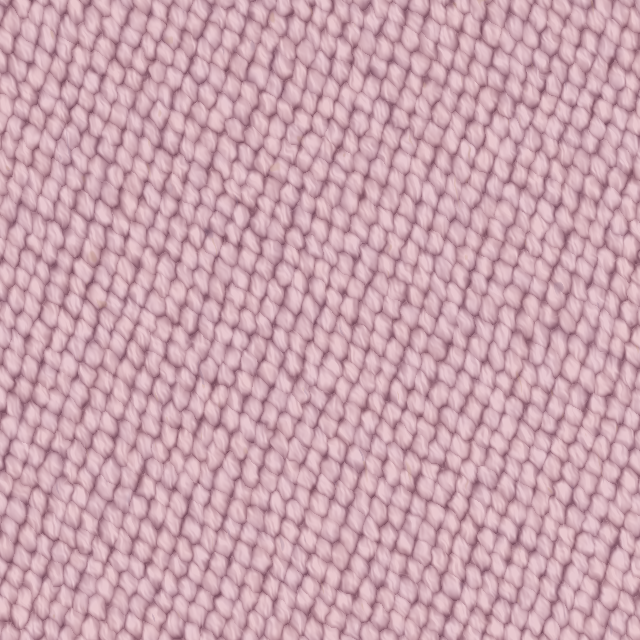
Write a WebGL 1 fragment shader that draws this texture.

```glsl
precision highp float;
uniform vec2 u_resolution;

float hash(vec2 p) {
  vec3 q = fract(vec3(p.xyx) * 0.1031);
  q += dot(q, q.yzx + 33.33);
  return fract((q.x + q.y) * q.z);
}

float noise(vec2 p) {
  vec2 i = floor(p);
  vec2 f = fract(p);
  f = f * f * (3.0 - 2.0 * f);
  return mix(mix(hash(i), hash(i + vec2(1.0, 0.0)), f.x),
             mix(hash(i + vec2(0.0, 1.0)), hash(i + 1.0), f.x), f.y);
}

mat2 turn(float a) {
  return mat2(cos(a), -sin(a), sin(a), cos(a));
}

// Nearest raised loop: x = squared distance, yz = position in loop, w = seed
vec4 nearestLoop(vec2 cloth) {
  vec2 base = floor(cloth);
  vec4 nearest = vec4(9.0, 0.0, 0.0, 0.0);
  for (int y = -1; y <= 1; y++) {
    for (int x = -1; x <= 1; x++) {
      vec2 cell = base + vec2(float(x), float(y));
      float seed = hash(cell + 71.0);
      vec2 jitter = vec2(hash(cell + 13.0), hash(cell + 37.0)) - 0.5;
      float over = mod(cell.x + cell.y, 2.0);
      float lean = mix(0.52, 0.72, over) + 0.35 * (seed - 0.5);
      vec2 d = turn(lean) * (cloth - cell - 0.5 - 0.22 * jitter);
      vec2 stretch = mix(vec2(1.15, 0.75), vec2(1.45, 0.7), over);
      float dist = 3.14 * (dot(d * d, stretch) + 0.2 * abs(d.x * d.y));
      dist += 0.14 * (seed - 0.5);
      if (dist < nearest.x) nearest = vec4(dist, d, seed);
    }
  }
  return nearest;
}

void main() {
  vec2 uv = gl_FragCoord.xy / min(u_resolution.x, u_resolution.y);

  // Tilted, slightly skewed weave with wandering threads
  vec2 cloth = vec2(34.0 * dot(uv, vec2(0.94, -0.342)), 33.5 * dot(uv, vec2(0.423, 0.906))) + 60.0;
  cloth += 0.3 * (vec2(noise(cloth * 0.25), noise(cloth * 0.25 + 50.0)) - 0.5);
  cloth += 0.2 * (vec2(noise(cloth * 2.4 + 9.0), noise(cloth * 2.4 + 80.0)) - 0.5);

  // Rounded loops falling into shadow
  vec4 loop = nearestLoop(cloth);
  float q = clamp(loop.x, 0.0, 1.25);
  float tone = 1.02 - 0.24 * q - 0.25 * q * q;
  tone += 0.05 * (loop.w - 0.5) + 0.12 * loop.z;

  // Uneven grooves between the columns
  float edge = abs(fract(cloth.x + 0.5) - 0.5);
  float groove = 1.0 - smoothstep(0.02, 0.2, edge);
  tone -= 0.22 * groove * noise(cloth * vec2(1.3, 2.0) + 31.0) * smoothstep(0.4, 0.9, q);

  // Fine fibres along the loops and fuzz over them
  vec2 fibre = turn(0.6) * cloth;
  float strand = noise(fibre * vec2(8.0, 1.5) + loop.w * 40.0) - 0.5;
  float fuzz = noise(turn(0.5) * fibre * vec2(8.0, 2.5) + 17.0) - 0.5;
  tone += 0.25 * strand + 0.18 * fuzz;
  float hair = abs(noise(fibre * vec2(2.1, 0.9) + 90.0) - 0.5);
  tone += 0.12 * (1.0 - smoothstep(0.0, 0.05, hair)) * smoothstep(0.5, 1.0, q);

  // Soft unevenness of light
  tone += 0.03 * (noise(uv * 5.0 + 4.0) - 0.5) + 0.02 * (uv.x - uv.y);
  tone = clamp(tone, 0.02, 1.05);

  vec3 shadowRose = vec3(0.48, 0.31, 0.375);
  vec3 paleRose = vec3(0.89, 0.76, 0.79);
  vec3 color = mix(shadowRose, paleRose, tone);
  color -= vec3(0.0, 0.08, 0.055) * max(tone * (1.0 - tone), 0.0);

  // Mauve and warm drift, with rare stray fibres
  float tint = noise(cloth * 1.3 + 23.0) - 0.5;
  color += tint * vec3(-0.01, 0.0, 0.016);
  float rare = smoothstep(0.93, 0.98, noise(fibre * vec2(3.0, 0.8) + 140.0));
  vec3 stray = mix(vec3(0.76, 0.60, 0.50), vec3(0.58, 0.46, 0.56), step(0.7, noise(uv * 9.0)));
  color = mix(color, stray, 0.3 * rare);

  gl_FragColor = vec4(color, 1.0);
}
```
